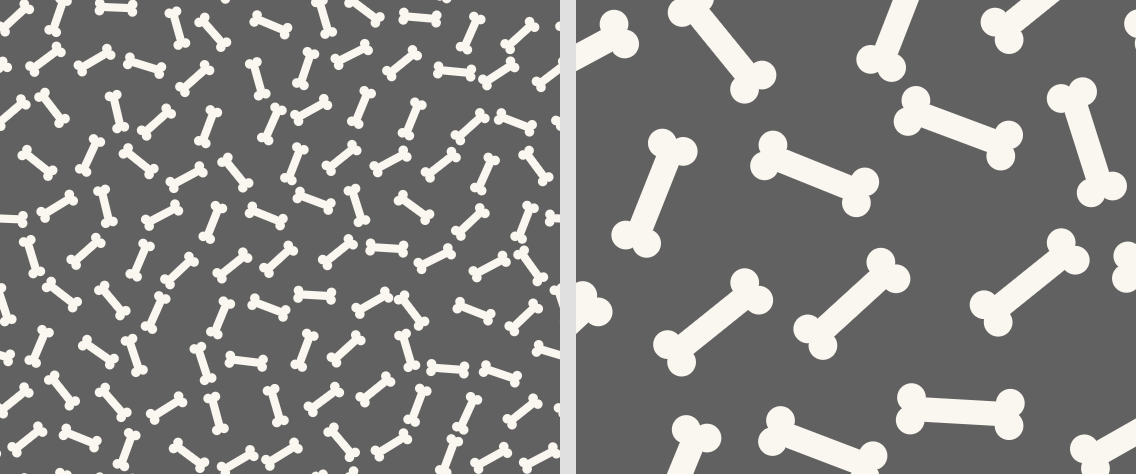
Left: the whole. Right: its middle third, enlarged.
Give the GLSL for this pattern, as a Shadertoy shader.

```glsl
// Cream bones tossed at mixed angles over a flat grey ground, tiling in both directions.

const float TAU = 6.2831853;
const vec2 GRID = vec2(11.0, 10.0);   // whole cells per tile, one bone in each

// Three random values in 0..1 from a cell index
vec3 hash3(vec2 cell) {
    uvec3 v = uvec3(uint(cell.x), uint(cell.y), 37u) * 1664525u + 1013904223u;
    v.x += v.y * v.z; v.y += v.z * v.x; v.z += v.x * v.y;
    v ^= v >> 16u;
    v.x += v.y * v.z; v.y += v.z * v.x; v.z += v.x * v.y;
    return vec3(v >> 8u) / 16777216.0;
}

// Distance to a bone lying along x: a straight shaft with two round lobes at each end
float boneDistance(vec2 p) {
    p = abs(p);
    vec2 outside = p - vec2(0.0348, 0.0086);
    float shaft = length(max(outside, 0.0)) + min(max(outside.x, outside.y), 0.0);
    float lobe = length(p - vec2(0.0348, 0.0079)) - 0.0101;
    return min(shaft, lobe);
}

// A few favoured directions, each slightly varied
float boneAngle(float pick, float wobble) {
    float angles[10] = float[10](0.70, 1.19, -0.35, -0.90, 0.52,
                                 -0.10, 1.19, -1.30, 0.70, -0.62);
    return angles[int(pick * 9.999)] + 0.12 * (wobble - 0.5);
}

void mainImage(out vec4 fragColor, in vec2 fragCoord) {
    vec2 canvas = vec2(iResolution.x / iResolution.y, 1.0);
    vec2 cellSize = canvas / GRID;
    vec2 g = fragCoord / iResolution.xy * GRID;

    float d = 1.0;
    for (int j = -1; j <= 1; j++) {
        // Each row slides sideways by its own amount
        float row = floor(g.y) + float(j);
        float wrappedRow = mod(row, GRID.y);
        float slide = 0.5 * mod(wrappedRow, 2.0) + 0.4 * hash3(vec2(91.0, wrappedRow)).x;

        for (int i = -1; i <= 1; i++) {
            float column = floor(g.x - slide) + float(i);
            vec2 id = vec2(mod(column, GRID.x), wrappedRow);
            vec3 shift = hash3(id);
            vec3 turn = hash3(id + 20.0);

            float angle = boneAngle(turn.x, turn.y);
            vec2 axis = vec2(cos(angle), sin(angle));

            // Scatter within the room the turned bone leaves in its cell
            vec2 extent = 0.0348 * abs(axis) + 0.0079 * abs(axis.yx) + 0.0101;
            vec2 room = max(0.5 * cellSize - extent, 0.0);
            vec2 center = vec2(column + slide, row) + 0.5;
            center.y += 0.2 * sin(TAU * 2.0 * center.x / GRID.x);   // rows undulate

            vec2 p = (g - center) * cellSize - room * (2.0 * shift.xy - 1.0);
            p = vec2(dot(p, axis), dot(p, vec2(-axis.y, axis.x)));
            d = min(d, boneDistance(p));
        }
    }

    // Flat fill with a one pixel soft edge
    float cover = clamp(0.5 - d * iResolution.y, 0.0, 1.0);
    vec3 ground = vec3(0.38);
    vec3 cream = vec3(0.98, 0.965, 0.94);
    fragColor = vec4(mix(ground, cream, cover), 1.0);
}
```
